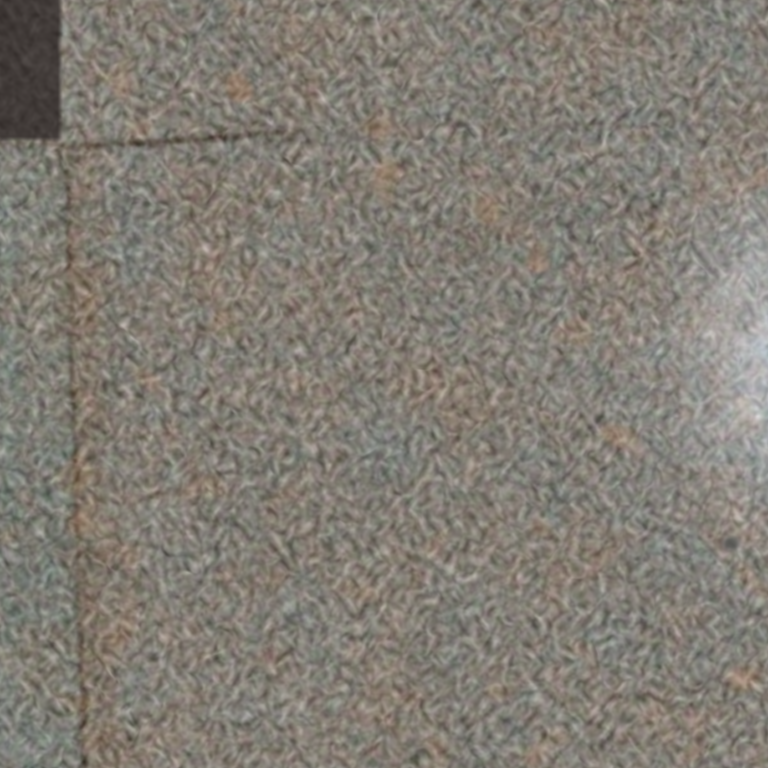
Give the GLSL for this texture, as a WebGL 2 fragment shader.

```glsl
#version 300 es
precision highp float;
precision highp int;
// Worn speckled stone floor: curling grains from stretched gradient noise,
// tinted by broad stains, crossed by two soft joints, with a dark inset tile
// in the upper left corner and a cool glare on the right edge.

uniform vec2 u_resolution;
out vec4 fragColor;

// Integer hash giving a gradient in -1..1.
vec2 hashGradient(vec2 cell) {
    uvec2 q = uvec2(ivec2(cell) + 4096);
    q = q * 1664525u + 1013904223u;
    q.x += q.y * 1664525u;
    q.y += q.x * 1664525u;
    q ^= q >> 16u;
    q.x += q.y * 1664525u;
    q.y += q.x * 1664525u;
    q ^= q >> 16u;
    return vec2(q & 65535u) / 32767.5 - 1.0;
}

float gradientNoise(vec2 p) {
    vec2 i = floor(p), f = p - i;
    vec2 w = f * f * f * (f * (f * 6.0 - 15.0) + 10.0);
    float a = dot(hashGradient(i), f);
    float b = dot(hashGradient(i + vec2(1, 0)), f - vec2(1, 0));
    float c = dot(hashGradient(i + vec2(0, 1)), f - vec2(0, 1));
    float d = dot(hashGradient(i + vec2(1, 1)), f - vec2(1, 1));
    return mix(mix(a, b, w.x), mix(c, d, w.x), w.y);
}

// Grains drawn out along a diagonal; lean is +1 or -1.
float slantedGrain(vec2 p, float lean) {
    vec2 along = normalize(vec2(0.75, lean));
    vec2 across = vec2(-along.y, along.x);
    return gradientNoise(vec2(dot(p, along) * 62.0, dot(p, across) * 104.0) + lean * 37.0);
}

float grain(vec2 p) {
    p += 0.004 * vec2(gradientNoise(p * 48.0 + 11.0), gradientNoise(p * 48.0 + 71.0));
    float lean = smoothstep(-0.12, 0.12, gradientNoise(p * 30.0 + 23.0) + 0.05 * (p.x - p.y));
    float strands = mix(slantedGrain(p, -1.0), slantedGrain(p, 1.0), lean);
    return 0.29 * strands + 0.09 * gradientNoise(p * 150.0 + 5.0);
}

// Soft line profile: 1 on the line, fading over the given width.
float softLine(float dist, float width) {
    return exp(-dist * dist / (width * width));
}

void main() {
    vec2 uv = gl_FragCoord.xy / u_resolution;
    float speckle = grain(uv);
    float broad = gradientNoise(uv * 5.0 + 3.0);
    float mottle = gradientNoise(uv * 17.0 + 41.0);
    float wobble = gradientNoise(uv * 26.0 + 9.0);

    // Stone body with broad and fine shifts of tint.
    vec3 color = vec3(0.510, 0.490, 0.456) + speckle;
    color += 0.030 * broad + 0.035 * mottle;
    color += vec3(0.045, -0.005, -0.035) * gradientNoise(uv * 9.0 + 57.0);
    color += vec3(0.050, -0.015, -0.020) * gradientNoise(uv * 38.0 + 83.0);
    color += vec3(-0.020, 0.020, -0.035) * gradientNoise(uv * 64.0 + 19.0);
    color += vec3(0.050, 0.010, -0.020) * smoothstep(0.20, 0.48, gradientNoise(uv * 15.0 + 29.0));

    // Cooler strip left of the upright joint, brown stain right of it.
    float jointX = 0.109 - 0.029 * uv.y + 0.003 * wobble;
    float side = uv.x - jointX;
    float jointY = 0.838 - 0.028 * (1.0 - smoothstep(0.05, 0.60, uv.x)) + 0.002 * wobble;
    float rise = uv.y - jointY;
    float below = 1.0 - smoothstep(-0.006, 0.006, rise);
    color += vec3(-0.025, 0.0, 0.005) * (1.0 - smoothstep(-0.006, 0.004, side)) * below;
    color += vec3(-0.005, -0.025, -0.040) * softLine(side - 0.02, 0.03) * below;

    // Joints: the level one is dark at first, then nearly worn away.
    float upright = softLine(side, 0.005) * below * (0.75 + 0.8 * mottle);
    color -= vec3(0.11, 0.12, 0.12) * upright;
    float levelDepth = mix(0.17, 0.035, smoothstep(0.34, 0.40, uv.x));
    levelDepth *= smoothstep(0.07, 0.20, uv.x) * 0.55 + 0.45;
    float level = softLine(rise, 0.005) * levelDepth * (0.9 + 0.9 * mottle);
    color -= vec3(0.90, 1.0, 1.05) * level;
    color += 0.035 * softLine(side - 0.004, 0.005) * (1.0 - below);

    // Dark inset tile with a soft edge.
    vec2 edge = vec2(0.079, 0.818) + 0.002 * wobble;
    float inset = (1.0 - smoothstep(-0.005, 0.004, uv.x - edge.x))
                * smoothstep(-0.004, 0.005, uv.y - edge.y);
    vec3 darkStone = vec3(0.255, 0.230, 0.220) + 0.30 * speckle + 0.05 * mottle;
    color = mix(color, darkStone, inset);

    // A rusty blotch and a small dark pit.
    vec2 rust = (uv - vec2(0.306, 0.893)) * mat2(0.87, 0.5, -0.5, 0.87);
    float blotch = 1.0 - smoothstep(0.5, 1.2, length(rust / vec2(0.019, 0.029)) + wobble);
    color = mix(color, vec3(0.60, 0.48, 0.39) + 0.6 * speckle, 0.65 * blotch);
    float pit = length((uv - vec2(0.951, 0.293)) / vec2(0.014, 0.011)) + 0.6 * wobble;
    color = mix(color, vec3(0.29, 0.29, 0.27), 0.75 * (1.0 - smoothstep(0.4, 1.2, pit)));

    // Cool glare with a faint wide halo.
    vec2 reach = (uv - vec2(1.01, 0.53)) / vec2(0.105, 0.165);
    float glare = exp(-dot(reach, reach)) * (1.0 + 0.4 * mottle);
    float halo = exp(-0.2 * dot(reach, reach));
    color += vec3(0.19, 0.225, 0.265) * glare + vec3(0.010, 0.014, 0.022) * halo;
    color -= 0.3 * speckle * glare;

    fragColor = vec4(clamp(color, 0.0, 1.0), 1.0);
}
```
